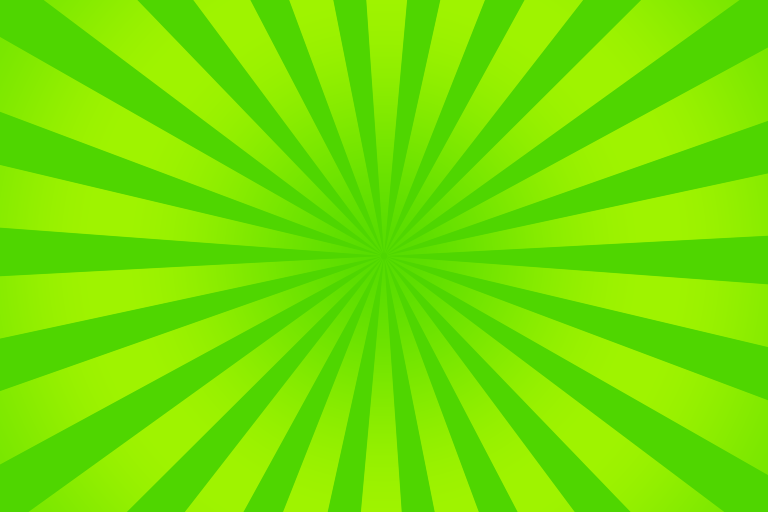
Reproduce this background procedurally as a Shadertoy shader.

```glsl
const float TAU = 6.2831853;

// Light ray colour: green core, yellow ring, greener rim
vec3 rayColor(float radius) {
    vec3 leaf = vec3(0.33, 0.86, 0.0);
    vec3 lime = vec3(0.625, 0.953, 0.0);
    float rise = smoothstep(-0.05, 0.53, radius);
    float fall = 0.6 * smoothstep(0.55, 0.95, radius);
    return mix(leaf, lime, rise * (1.0 - fall));
}

// Signed distance to the nearest dark wedge, negative inside
float wedgeDistance(vec2 p, float count, float tilt, float fill) {
    float period = TAU / count;
    float angle = atan(p.y, p.x) - tilt;
    float offset = abs(mod(angle + 0.5 * period, period) - 0.5 * period);
    return length(p) * sin(offset - 0.5 * fill * period);
}

void mainImage(out vec4 fragColor, in vec2 fragCoord) {
    vec2 p = (fragCoord - 0.5 * iResolution.xy) / iResolution.y;
    float radius = length(p);
    float pixel = 1.0 / iResolution.y;

    // Dark wedges joined with a small hub
    float wedges = wedgeDistance(p, 22.0, radians(-0.6), 0.443);
    float hub = radius - 0.007;
    float shade = min(wedges, hub);

    vec3 darkGreen = vec3(0.31, 0.84, 0.0);
    float light = smoothstep(-0.6 * pixel, 0.6 * pixel, shade);
    fragColor = vec4(mix(darkGreen, rayColor(radius), light), 1.0);
}
```
